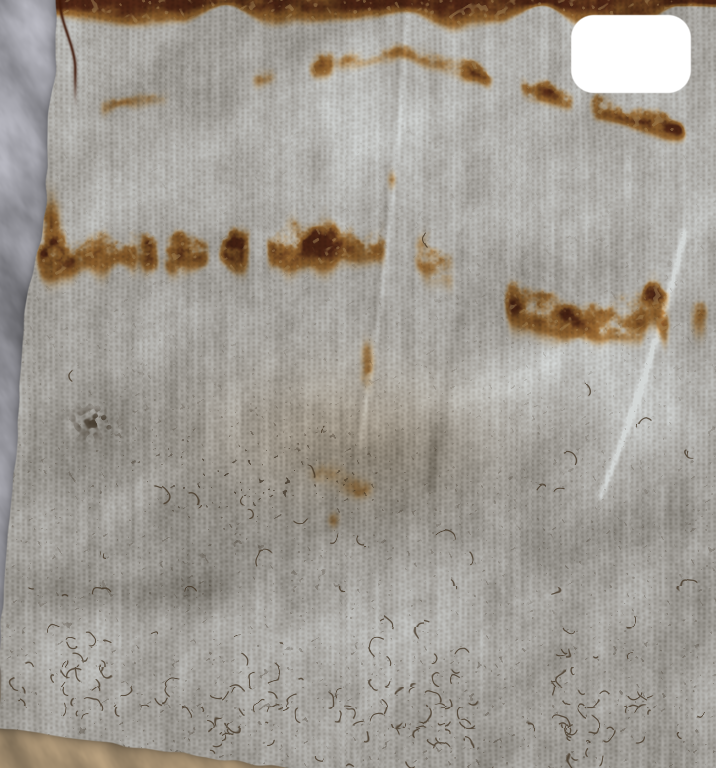
This texture is drawn by a WebGL 1 fragment shader. Its source:

```glsl
precision highp float;
// Draws a worn ribbed cloth with rust stains, folds, loose fibres and a blank tag.
uniform vec2 u_resolution;

const vec3 CLOTH_DARK = vec3(.49, .475, .445);
const vec3 CLOTH_MID = vec3(.655, .645, .625);
const vec3 CLOTH_LIGHT = vec3(.8, .81, .805);
const vec3 STAIN_PALE = vec3(.64, .52, .34);
const vec3 STAIN_RUST = vec3(.48, .31, .12);
const vec3 STAIN_DARK = vec3(.24, .09, .03);
const vec3 PLASTIC = vec3(.64, .64, .67);
const vec3 FIBRE = vec3(.25, .19, .12);
const float RIBS = 140.;
const float KNIT_ROWS = 170.;
const float CELLS = 38.;
const float TAU = 6.283;
const float SOFT = .008;

float hash(vec2 p) {
  vec3 a = fract(p.xyx * .1031);
  a += dot(a, a.yzx + 33.3);
  return fract((a.x + a.y) * a.z);
}
float noise(vec2 p) {
  vec2 i = floor(p), f = fract(p), e = vec2(1, 0);
  f = f * f * (3. - 2. * f);
  return mix(mix(hash(i), hash(i + e), f.x), mix(hash(i + e.yx), hash(i + e.xx), f.x), f.y);
}
float fbm(vec2 p) {
  float sum = 0., amp = .5;
  for (int i = 0; i < 4; i++) {
    sum += amp * noise(p);
    p = p * 2.03 + 7.1;
    amp *= .5;
  }
  return sum;
}
float blob(vec2 q, float x, float y, float rx, float ry) {
  vec2 d = (q - vec2(x, y)) / vec2(rx, ry);
  return exp(-dot(d, d));
}
float ridge(float d, float width) { return exp(-d * d / (width * width)); }
float rise(float x, float a, float b) { return smoothstep(a, b, x); }
float span(float x, float a, float b) {
  return rise(x, a - SOFT, a + SOFT) * (1. - rise(x, b - SOFT, b + SOFT));
}

// Wavy fibres in scattered cells, dense in clumps near the hem
float fibres(vec2 q, float px) {
  float ink = 0.;
  for (int k = 0; k < 18; k++) {
    float n = float(k);
    vec2 id = floor(q * CELLS) + vec2(mod(n, 3.), mod(floor(n / 3.), 3.)) - 1.;
    vec2 seed = id + floor(n / 9.) * 41.;
    vec2 c = (id + vec2(hash(seed), hash(seed + 19.))) / CELLS;
    float clumps = blob(c, .1, .88, .03, .05) + blob(c, .575, .94, .05, .05)
      + blob(c, .76, .93, .03, .06) + .5 * blob(c, .38, .93, .13, .04);
    float density = .04 * rise(c.y, .4, .7) + .12 * rise(c.y, .78, .92) + .9 * clumps;
    float angle = TAU * hash(seed + 3.), radius = .004 + .01 * hash(seed + 8.);
    vec2 d = q - c + .006 * noise(q * 90. + n) - .003;
    float facing = dot(d, vec2(cos(angle), sin(angle))) / max(length(d), px);
    float line = 1. - rise(abs(length(d) - radius), 0., 1.3 * px);
    float cut = .8 * hash(seed + 6.);
    ink = max(ink, line * rise(facing, cut, cut + .2) * step(hash(seed + 5.), density));
  }
  return ink;
}

// Rust amount: two broken rows, lone spots and a scorched top
float rust(vec2 q) {
  float x = q.x, rough = fbm(q * 42.), column = noise(vec2(x * 45., 2));
  float y1 = .068 + max(.19 * (.52 - x), .285 * (x - .52));
  float w1 = .3 * span(x, .13, .22) + .4 * span(x, .33, .36) + .7 * span(x, .405, .435)
    + .42 * span(x, .44, .6) + .8 * span(x, .6, .64) + .8 * span(x, .68, .745) + span(x, .77, .89);
  float y2 = .34 - .035 * x + .11 * rise(x, .48, .76) - .022 * span(x, .84, .86);
  float w2 = span(x, .05, .1) + .6 * span(x, .1, .18) + span(x, .185, .205) + .9 * span(x, .215, .27)
    + span(x, .288, .322) + span(x, .35, .44) + .7 * span(x, .44, .5) + .5 * span(x, .54, .59)
    + .85 * span(x, .66, .87) + .4 * span(x, .9, .92);
  float sum = w1 * ridge(q.y - y1 + .016 * (rough - .5), .008 + .007 * column)
    + w2 * ridge(q.y - y2 + .03 * (rough - .5), .012 + .018 * column)
    + .4 * blob(q, .478, .475, .01, .034) + .3 * blob(q, .425, .615, .022, .02)
    + .3 * blob(q, .467, .635, .022, .018) + .35 * blob(q, .436, .677, .01, .012)
    + .3 * blob(q, .51, .235, .007, .015) + .5 * blob(q, .067, .29, .013, .04);
  float depth = .004 + .022 * noise(vec2(x * 17., 5));
  return sum * 2.1 * rough + (.6 + rough) * (1. - rise(q.y, depth * .3, depth * 2.2));
}

void main() {
  float px = 1. / u_resolution.y;
  vec2 q = vec2(gl_FragCoord.x, u_resolution.y - gl_FragCoord.y) * px; // y runs down
  vec2 slant = vec2(q.x - .6 * q.y, .6 * q.x + q.y);

  // Broad light and folds
  float light = .7 * fbm(slant * vec2(5, 11)) + .25 * fbm(q * 32.) - .43
    + .3 * blob(q, .47, .16, .1, .05) + .22 * blob(q, .7, .25, .18, .08)
    + .24 * blob(q, .6, .51, .18, .05) + .28 * blob(q, .82, .5, .06, .09)
    + .2 * blob(q, .62, .82, .2, .07) - .22 * blob(q, .16, .56, .14, .08)
    - .25 * blob(q, .19, .77, .15, .025) - .15 * blob(q, .6, .64, .16, .09)
    - .1 * rise(q.y, .5, .7);
  float t = q.y - .3, crease = q.x - .892 + .23 * t + .25 * t * t;
  light += .5 * ridge(crease, .005) * span(q.y, .3, .65);
  float centre = q.x - .523 + .05 * q.y + .1 * q.y * q.y;
  light += .2 * (ridge(centre - .008, .004) - ridge(centre, .006)) * (1. - rise(q.y, .5, .7));
  light -= .2 * ridge(q.x - .662 + .16 * q.y, .008) * span(q.y, .41, .64);

  // Ribbed knit
  float rib = cos(TAU * RIBS * (q.x + .003 * noise(q * 9.)));
  float knit = cos(TAU * (KNIT_ROWS * q.y + hash(vec2(floor(q.x * RIBS), 4))));
  light += .07 * rib + .04 * knit * (1. - rib) + .24 * noise(q * vec2(110, 9))
    + .2 * noise(q * vec2(300, 230)) - .22;
  vec3 color = mix(CLOTH_MID, CLOTH_LIGHT, clamp(light * 2., 0., 1.2));
  color = mix(color, CLOTH_DARK, clamp(-light * 2., 0., 1.5));
  color *= 1. - vec3(0, .04, .1) * blob(q, .45, .57, .17, .09);

  // Rust with pale pinholes
  float amount = rust(q);
  vec3 stain = mix(STAIN_PALE, STAIN_RUST, rise(amount, .15, .65));
  stain = mix(stain, STAIN_DARK, rise(amount, .6, 1.2)) * (1. + .5 * light);
  color = mix(color, stain, .93 * rise(amount, .03, .5));
  color = mix(color, STAIN_PALE, .5 * rise(noise(slant * 150.), .7, .9) * rise(amount, .3, .6));

  // Specks, smudge, fibres and torn seam
  float specks = rise(noise(slant * 190.), .88, .95) * (.5 * blob(q, .33, .62, .17, .06) + .3 * q.y);
  float smudge = blob(q, .123, .55, .025, .017) * rise(noise(slant * 120.), .5, .7);
  color = mix(color, FIBRE * .8, max(specks, .8 * smudge));
  color = mix(color, FIBRE, .75 * fibres(q, px));
  float tear = ridge(q.x - .078 - .02 * rise(q.y, 0., .09), .0022);
  color = mix(color, STAIN_DARK, .85 * tear * (1. - rise(q.y, .09, .145)));

  // Crumpled plastic past the hem
  float side = q.x - .074 + .013 * rise(q.y, .08, .17) + .03 * rise(q.y, .25, .43) + .031 * rise(q.y, .38, .9);
  float border = min(side, .948 + .14 * q.x - q.y) + .004 * (noise(q * 42.) - .5);
  float wrinkle = fbm(slant * vec2(30, 14));
  vec3 plastic = mix(PLASTIC, STAIN_PALE, .7 * rise(q.y, .8, .96));
  plastic *= .75 + .5 * wrinkle - .2 * blob(q, 0., .43, .08, .13);
  plastic *= 1. - .25 * exp(min(border, 0.) * 160.);
  color = mix(plastic, color, rise(border, -px, px));

  // Blank rounded tag
  vec2 corner = abs(q - vec2(.8216, .0703)) - vec2(.048, .0208);
  float tag = length(max(corner, 0.)) - .03;
  gl_FragColor = vec4(mix(color, vec3(1), 1. - rise(tag, -px, px)), 1);
}
```
